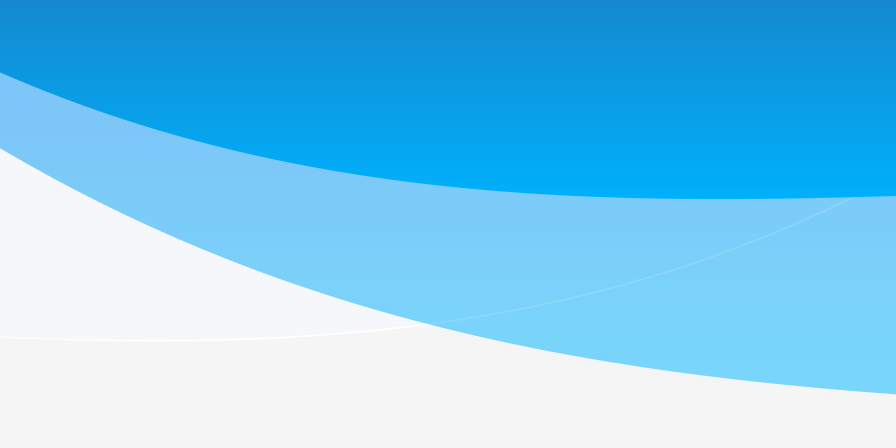
This background is drawn by a WebGL 1 fragment shader. Its source:

```glsl
precision highp float;
// Layered wave background: a blue gradient sky over a pale blue band and a
// near-white ground, with a thin light arc sweeping across the lower layers.
// Each boundary is a cubic in x; edges are smoothed by approximate distance.

uniform vec2 u_resolution;

// Cubic coefficients (constant, x, x^2, x^3): depth below the top edge
#define SKY_EDGE  vec4(0.1615, 0.8745, -0.8618, 0.2633)
#define BAND_EDGE vec4(0.3307, 1.1809, -0.8604, 0.2290)
#define ARC_CURVE vec4(0.7526, 0.0834, -0.1697, -0.2759)

#define SKY_TOP     vec3(0.080, 0.535, 0.810)
#define SKY_BOTTOM  vec3(0.000, 0.690, 0.985)
#define BAND_TOP    vec3(0.490, 0.775, 0.970)
#define BAND_BOTTOM vec3(0.475, 0.835, 0.980)
#define GROUND_COOL vec3(0.965, 0.968, 0.980)
#define GROUND_GREY vec3(0.960, 0.960, 0.962)
#define ARC_WIDTH   0.0036
#define ARC_ON_BAND 0.13

// Signed distance to a cubic curve, positive below it, in canvas heights
float curveDistance(vec2 p, vec4 k) {
  float depth = k.x + p.x * (k.y + p.x * (k.z + p.x * k.w));
  float slope = k.y + p.x * (2.0 * k.z + 3.0 * p.x * k.w);
  slope *= u_resolution.y / u_resolution.x;
  return (p.y - depth) / sqrt(1.0 + slope * slope);
}

// Antialiased coverage of the positive side of a distance
float coverage(float d) {
  return clamp(d * u_resolution.y + 0.5, 0.0, 1.0);
}

void main() {
  // x runs left to right, y runs downward from the top edge
  vec2 p = gl_FragCoord.xy / u_resolution;
  p.y = 1.0 - p.y;

  float arcDist = curveDistance(p, ARC_CURVE);
  float belowArc = coverage(arcDist);
  float belowSky = coverage(curveDistance(p, SKY_EDGE));
  float belowBand = coverage(curveDistance(p, BAND_EDGE));

  // Gradient fills
  vec3 sky = mix(SKY_TOP, SKY_BOTTOM, clamp(p.y / 0.44, 0.0, 1.0));
  vec3 band = mix(BAND_TOP, BAND_BOTTOM, smoothstep(0.15, 0.88, p.y));
  vec3 ground = mix(GROUND_COOL, GROUND_GREY, belowArc);

  // Thin arc: bright on the ground, faint on the band
  float arc = coverage(0.5 * ARC_WIDTH - abs(arcDist));
  float groundArc = arc * mix(0.65, 1.0, smoothstep(0.0, 0.25, p.x));
  ground = mix(ground, vec3(1.0), groundArc);
  band = mix(band, vec3(1.0), arc * ARC_ON_BAND);

  // Stack the layers from the sky down
  vec3 color = mix(sky, band, belowSky);
  color = mix(color, ground, belowBand);
  gl_FragColor = vec4(color, 1.0);
}
```
